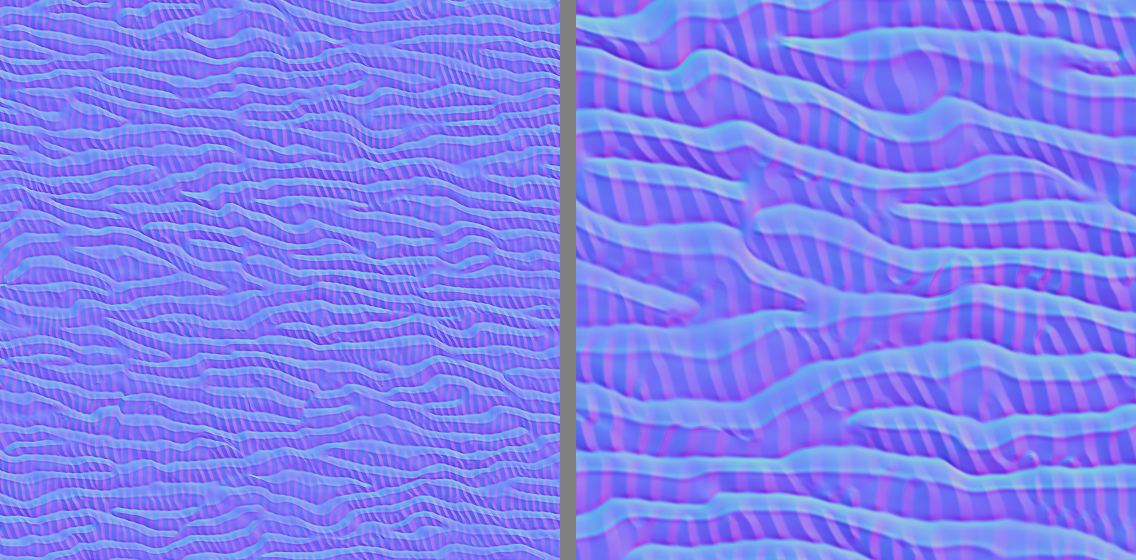
Left, the full canvas; right, a detail of the centre.
A WebGL 1 fragment shader for this texture map:

```glsl
precision highp float;
uniform vec2 u_resolution;

const float TAU = 6.2831853;
const vec2 ROW_WAVE = vec2(1.2, 28.0);    // cycles per canvas
const vec2 RIB_WAVE = vec2(66.0, 11.0);
const float ROW_HEIGHT = 0.0029;
const float LIP_HEIGHT = 0.00065;
const float GROOVE_DEPTH = 0.0006;
const float RIB_HEIGHT = 0.0019;
const float CREST = 0.6;                  // crest position within one row

float hash(vec2 p) {
  vec3 q = fract(vec3(p.xyx) * 0.1031);
  q += dot(q, q.yzx + 33.33);
  return fract((q.x + q.y) * q.z);
}

float noise(vec2 p) {
  vec2 i = floor(p);
  vec2 f = p - i;
  f = f * f * (3.0 - 2.0 * f);
  float low = mix(hash(i), hash(i + vec2(1.0, 0.0)), f.x);
  float high = mix(hash(i + vec2(0.0, 1.0)), hash(i + vec2(1.0, 1.0)), f.x);
  return mix(low, high, f.y);
}

// Blend of tilted wave packets: phase in x, and in y a strength that
// fades out at the forks where the packets disagree
vec2 packetWave(vec2 p, vec2 wave, vec2 cells, vec2 tilt, float disorder, float seed) {
  vec2 base = floor(p * cells);
  vec2 sum = vec2(0.0);
  float total = 1e-4;
  for (int j = -1; j <= 1; j++) {
    for (int i = -1; i <= 1; i++) {
      vec2 id = base + vec2(float(i), float(j));
      vec2 key = id + seed;
      vec2 jitter = vec2(hash(key), hash(key + 17.3));
      vec2 d = p * cells - (id + 0.1 + 0.8 * jitter);
      float w = max(0.0, 1.0 - dot(d, d));
      vec2 lean = tilt * (vec2(hash(key + 41.7), hash(key + 63.1)) * 2.0 - 1.0);
      float a = dot(wave, p) + dot(lean, d / cells);
      a = TAU * (a + disorder * (hash(key + 89.9) - 0.5));
      sum += w * w * vec2(cos(a), sin(a));
      total += w * w;
    }
  }
  float phase = fract(atan(sum.y, sum.x + 1e-6) / TAU);
  return vec2(phase, smoothstep(0.0, 0.3, length(sum) / total));
}

// Skewed wave from 0 to 1 with its top at "peak"; a positive "bend"
// rounds the top, a negative one sharpens it
float skewWave(float f, float peak, float bend) {
  float t = f < peak ? f / peak : (1.0 - f) / (1.0 - peak);
  return mix(t, t * (2.0 - t), bend);
}

// Narrow bump around one phase of a repeating wave
float phaseLine(float f, float place, float width) {
  float d = (fract(f - place + 0.5) - 0.5) / width;
  return exp(-d * d);
}

// Wavers the rows, with sheared noise so that the steps fall to the right
vec2 warp(vec2 p) {
  vec2 s = vec2(p.x + 0.6 * p.y, p.y);
  float broad = noise(s * vec2(7.0, 5.0) + 3.0) - 0.5;
  float middle = noise(s * vec2(16.0, 12.0) + 31.0) - 0.5;
  float fine = noise(s * vec2(38.0, 30.0) + 71.0) - 0.5;
  return p + vec2(0.008 * middle, 0.021 * broad + 0.02 * middle + 0.009 * fine);
}

float height(vec2 p) {
  vec2 q = warp(p);

  // Long ripples with a thin raised lip and a thin groove at the foot
  vec2 row = packetWave(q, ROW_WAVE, vec2(9.0, 14.0), vec2(7.0, 4.0), 0.95, 11.0);
  float ripple = ROW_HEIGHT * (skewWave(row.x, CREST, 0.6) - 0.6);
  ripple += LIP_HEIGHT * phaseLine(row.x, CREST, 0.055);
  ripple -= GROOVE_DEPTH * phaseLine(row.x, 0.0, 0.065);
  float h = ripple * row.y * mix(0.7, 1.25, noise(p * 12.0 + 91.0));

  // Short sharp cross ribs between the foot and the lip of each ripple
  vec2 rib = packetWave(q, RIB_WAVE, vec2(18.0, 28.0), vec2(14.0, 24.0), 0.95, 137.0);
  float face = smoothstep(-0.06, 0.1, row.x) * (1.0 - smoothstep(0.52, 1.0, row.x));
  float strength = face * rib.y * row.y * mix(0.45, 1.3, noise(p * 12.0 + 57.0));
  h += RIB_HEIGHT * strength * (skewWave(rib.x, 0.58, -0.25) - 0.45);

  // Uneven sand
  h += 0.0021 * noise(vec2(p.x + 0.5 * p.y, p.y) * vec2(38.0, 50.0) + 7.0);
  return h + 0.0004 * noise(p * 120.0 + 23.0);
}

vec3 surfaceNormal(vec2 p, float stepSize) {
  vec2 e = vec2(stepSize, 0.0);
  float dx = height(p + e.xy) - height(p - e.xy);
  float dy = height(p + e.yx) - height(p - e.yx);
  return normalize(vec3(-dx, -dy, 2.0 * stepSize));
}

void main() {
  vec2 p = gl_FragCoord.xy / min(u_resolution.x, u_resolution.y);
  vec3 n = surfaceNormal(p, 0.0012);
  gl_FragColor = vec4(n * 0.5 + 0.5 - vec3(0.0, 0.0, 0.03), 1.0);
}
```
